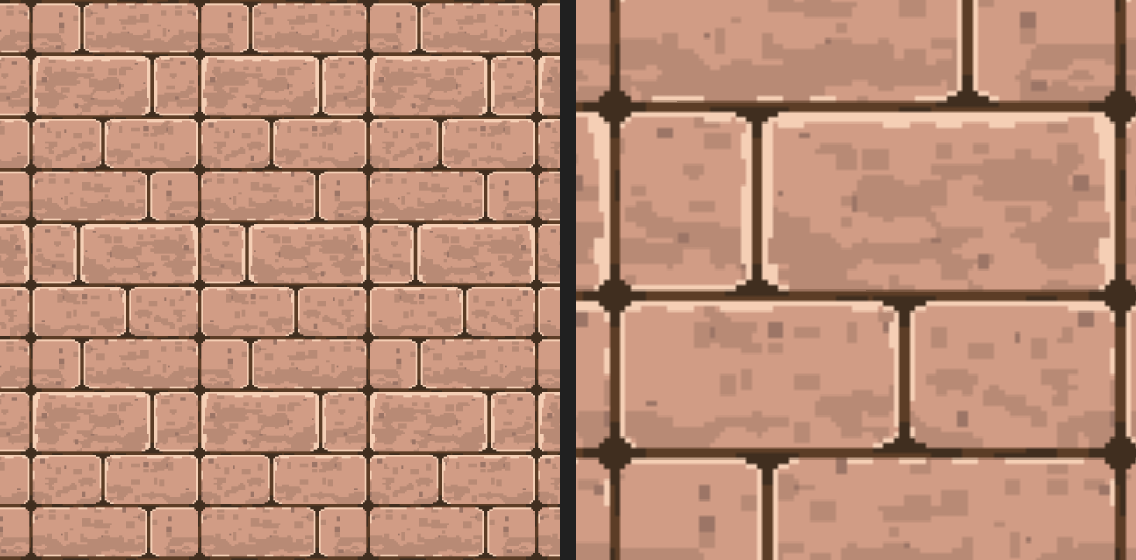
Left: the whole. Right: its middle third, enlarged.
This texture is drawn by a three.js fragment shader. Its source:

```glsl
// Pixel-art wall of pink stone bricks with brown mortar; alternate courses of tiles are mirrored.
varying vec2 vUv;

const vec3 STONE = vec3(0.82, 0.61, 0.52);
const vec3 SHADE = vec3(0.72, 0.54, 0.46);
const vec3 LIGHT = vec3(0.96, 0.81, 0.71);
const vec3 SPECK = vec3(0.61, 0.46, 0.40);
const vec3 MORTAR = vec3(0.36, 0.24, 0.15);
const vec3 MORTAR_DARK = vec3(0.25, 0.18, 0.12);

const vec2 GRID = vec2(319.0, 320.0);   // art cells across the canvas
const vec2 ORIGIN = vec2(17.7, 1.0);    // first mortar crossing, from the top left
const float TILE = 96.0;                // tile side in art cells
const vec3 ROW_TOP = vec3(0.0, 30.0, 66.0);
const vec3 ROW_HEIGHT = vec3(30.0, 36.0, 30.0);
const vec3 ROW_SEAM = vec3(29.0, 69.0, 41.0);
const float MORTAR_HALF = 1.0;
const float DARK_REACH = 7.0;           // length of dark arms at the joints
const float SHADE_LEVEL = 0.61;
const float SOFTNESS = 0.0018;          // edge filter width, part of the canvas

float hash(vec2 p) {
  vec3 q = fract(vec3(p.xyx) * 0.1031);
  q += dot(q, q.yzx + 33.33);
  return fract((q.x + q.y) * q.z);
}

float noise(vec2 p) {
  vec2 i = floor(p), f = fract(p);
  f = f * f * (3.0 - 2.0 * f);
  return mix(mix(hash(i), hash(i + vec2(1.0, 0.0)), f.x),
             mix(hash(i + vec2(0.0, 1.0)), hash(i + 1.0), f.x), f.y);
}

// One randomly placed block in each cell of a coarse grid.
bool scatter(vec2 p, float cell, float chance, vec2 sizes, float seed) {
  vec2 id = floor(p / cell), f = p - id * cell;
  vec2 key = id + seed;
  vec2 size = floor(mix(sizes.xx, sizes.yy + 1.0,
                        vec2(hash(key + 3.1), hash(key + 7.7))));
  vec2 at = floor((cell - size) * vec2(hash(key + 13.3), hash(key + 19.9)));
  vec2 d = f - at;
  return hash(key) < chance && all(greaterThan(d, vec2(0.0))) && all(lessThan(d, size));
}

// Highlight widths on the left, right, top and bottom of each brick.
vec4 rimWidths(int row, bool rightSide) {
  if (row == 0) return rightSide ? vec4(1.0, 0.4, 0.5, 0.4) : vec4(0.3, 1.0, 0.8, 0.3);
  if (row == 1) return rightSide ? vec4(1.6, 0.2, 1.6, 0.9) : vec4(2.9, 2.0, 1.9, 0.3);
  return rightSide ? vec4(1.2, 1.1, 1.5, 0.0) : vec4(0.5, 0.7, 1.2, 0.0);
}

bool onRim(float depth, float width, float along, float seed) {
  float wear = hash(vec2(floor(along / 5.0), seed));
  return depth < width * (0.4 + 1.1 * wear);
}

vec3 wall(vec2 uv) {
  // Snap to art cells inside a tile, y down
  vec2 q = vec2(uv.x, 1.0 - uv.y) * GRID - ORIGIN;
  vec2 t = mod(q, TILE);
  if (mod(floor(q.y / TILE), 2.0) > 0.5) t.x = TILE - t.x;
  t = floor(t) + 0.5;

  // Find the brick and the local position
  int row = t.y < ROW_TOP.y ? 0 : (t.y < ROW_TOP.z ? 1 : 2);
  vec3 pick = vec3(row == 0, row == 1, row == 2);
  float seam = dot(ROW_SEAM, pick);
  bool rightSide = t.x > seam;
  vec2 size = vec2(rightSide ? TILE - seam : seam, dot(ROW_HEIGHT, pick));
  vec2 p = t - vec2(rightSide ? seam : 0.0, dot(ROW_TOP, pick));
  vec2 far = size - p;
  vec2 c = min(p, far);
  float seed = float(row) * 34.0 + (rightSide ? 17.0 : 5.0);

  // Mortar, with wider stepped corners beside the inner seam
  bool inner = rightSide == (p.x < far.x);
  float corner = inner ? c.x * 0.6 + c.y - 3.8 : c.x + c.y - 4.2;
  if (min(c.x, c.y) < MORTAR_HALF || corner < 0.0) {
    bool stain = hash(floor(t / 6.0) + 41.0) > 0.92;
    return c.x + c.y < DARK_REACH || stain ? MORTAR_DARK : MORTAR;
  }

  // Worn bright rim
  vec4 rim = rimWidths(row, rightSide);
  float sideRim = p.x < far.x ? rim.x : rim.y;
  float endRim = p.y < far.y ? rim.z : rim.w;
  bool lit = onRim(p.x - MORTAR_HALF, rim.x, p.y, seed)
    || onRim(far.x - MORTAR_HALF, rim.y, p.y, seed + 1.0)
    || onRim(p.y - MORTAR_HALF, rim.z, p.x, seed + 2.0)
    || onRim(far.y - MORTAR_HALF, rim.w, p.x, seed + 3.0)
    || (corner < 1.1 && max(sideRim, endRim) > 0.9);
  if (lit) return LIGHT;

  // Specks, square chips and horizontal streaks, denser towards the foot
  if (scatter(p, 11.0, 0.42, vec2(1.0, 3.0), seed)) return SPECK;
  float streak = 0.7 * noise(p / vec2(11.0, 4.0) + seed)
               + 0.3 * noise(p / vec2(4.0, 2.0) + seed * 2.0);
  streak += 0.42 * (p.y / size.y - 0.5);
  bool chip = scatter(p + 4.0, 9.0, 0.6, vec2(2.0, 5.0), seed + 50.0);
  return streak > SHADE_LEVEL || chip ? SHADE : STONE;
}

void main() {
  // Box filter for smooth cell edges
  vec3 sum = vec3(0.0);
  for (int i = 0; i < 9; i++) {
    float k = float(i);
    vec2 offset = vec2(mod(k, 3.0), floor(k / 3.0)) - 1.0;
    sum += wall(vUv + offset * SOFTNESS / 3.0);
  }
  gl_FragColor = vec4(sum / 9.0, 1.0);
}
```
